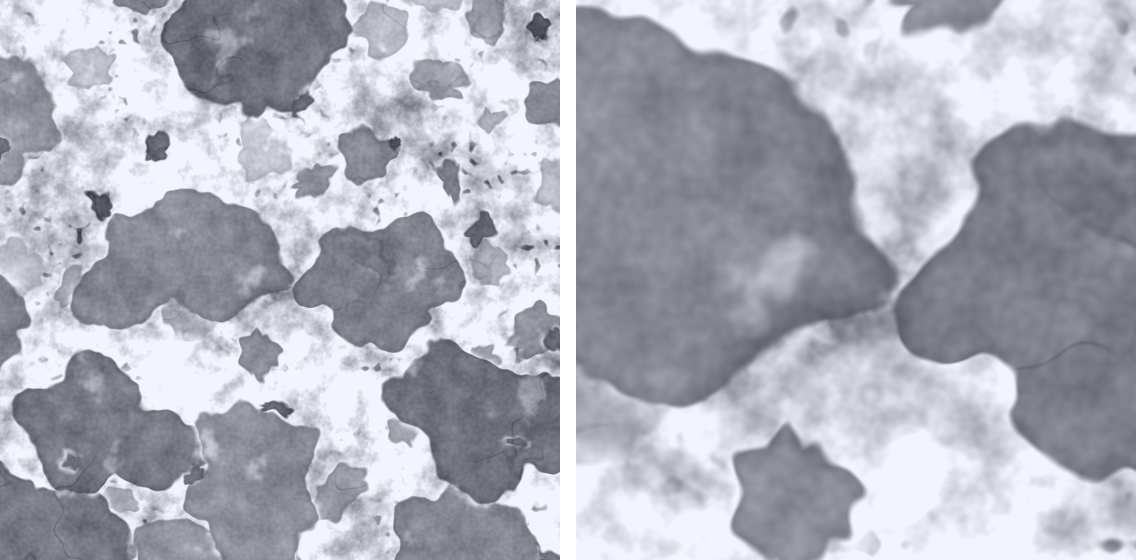
Left: the whole. Right: its middle third, enlarged.
Reproduce this texture procedurally as a Shadertoy shader.

```glsl
const vec3 COOL_TINT = vec3(0.0, 0.01, 0.05);
const float BRIGHTEST = 0.95;

vec2 hash2(vec2 p) {
    vec3 h = fract(p.xyx * vec3(0.1031, 0.1030, 0.0973));
    h += dot(h, h.yzx + 33.33);
    return fract((h.xx + h.yz) * h.zy);
}

mat2 rotation(float angle) {
    float c = cos(angle), s = sin(angle);
    return mat2(c, s, -s, c);
}

float cornerSlope(vec2 corner, vec2 offset) {
    float angle = 6.2832 * hash2(corner + 71.0).x;
    return dot(vec2(cos(angle), sin(angle)), offset);
}

float gradientNoise(vec2 p) {
    vec2 i = floor(p), f = fract(p);
    vec2 u = f * f * f * (f * (f * 6.0 - 15.0) + 10.0);
    vec2 x = vec2(1.0, 0.0);
    float low = mix(cornerSlope(i, f), cornerSlope(i + x, f - x), u.x);
    float high = mix(cornerSlope(i + x.yx, f - x.yx), cornerSlope(i + 1.0, f - 1.0), u.x);
    return mix(low, high, u.y);
}

float fbm(vec2 p, int octaves) {
    float sum = 0.0, amplitude = 1.0;
    mat2 turn = rotation(0.65);
    for (int i = 0; i < octaves; i++) {
        sum += amplitude * gradientNoise(p);
        p = turn * p * 2.03 + 17.3;
        amplitude *= 0.55;
    }
    return sum;
}

// Bumpy ellipse: its outline radius follows noise around the direction circle
float stoneDistance(vec2 q, float radius, float aspect, vec2 id) {
    q.y /= aspect;
    float len = length(q);
    vec2 direction = q / max(len, 1e-4);
    float outline = 1.0 + 0.6 * gradientNoise(direction * 1.5 + id * 7.31 + 40.0);
    return (len - radius * outline) * aspect;
}

// Scatter stones on a jittered, rotated grid and paint them over the ground
float addStones(float ground, vec2 p, float cell, float density, vec2 sizes,
                vec2 tones, float mottle, float patchiness, float seed) {
    p = rotation(seed) * p / cell + seed * 13.0;
    vec2 base = floor(p);
    float gray = ground;
    for (int y = -1; y <= 1; y++) {
        for (int x = -1; x <= 1; x++) {
            vec2 id = base + vec2(x, y);
            vec2 place = hash2(id + 5.0 + seed);
            vec2 form = hash2(id + 47.0 + seed);
            vec2 look = hash2(id + 93.0 + seed);
            if (look.x > density) continue;

            vec2 q = rotation(form.x * 6.2832) * (p - id - 0.25 - 0.5 * place);
            float radius = mix(sizes.x, sizes.y, form.y);
            float d = cell * stoneDistance(q, radius, mix(0.62, 0.95, place.y), id);
            float rimWidth = 0.008 + 0.03 * cell;

            // Pale halo outside, slightly dark rim inside
            float halo = (1.0 - smoothstep(0.0, rimWidth, d)) * clamp(0.45 + patchiness, 0.0, 0.8);
            gray = mix(gray, BRIGHTEST, halo);
            float tone = mix(tones.x, tones.y, look.y) + mottle;
            tone -= 0.06 * smoothstep(-rimWidth, 0.0, d);
            gray = mix(gray, tone, 1.0 - smoothstep(-0.003, 0.003, d));
        }
    }
    return gray;
}

// Chalky cement: blown-out whites, gray veils and clustered dark pits
float cement(vec2 p, float cloud, float fine, float grain) {
    float gray = 0.865 + 0.34 * cloud + 0.30 * fine + 0.06 * grain;
    float cluster = smoothstep(-0.05, 0.3, gradientNoise(p * 8.0 + 31.0));
    float pits = smoothstep(0.18, 0.48, gradientNoise(p * 60.0 + 9.0));
    return min(gray - 0.38 * pits * cluster, BRIGHTEST);
}

// Stone interior: soft mottling, pale blotches and faint dark seams
float stoneMottle(vec2 p, float cloud, float fine, float grain) {
    float blotch = smoothstep(0.3, 0.65, fbm(p * 9.0 + 63.0, 4));
    float seam = 1.0 - smoothstep(0.0, 0.035, abs(fbm(p * 6.0 + 21.0, 3)));
    seam *= smoothstep(0.0, 0.3, gradientNoise(p * 5.0 + 83.0));
    return 0.08 * cloud + 0.09 * fine + 0.05 * grain + 0.2 * blotch - 0.08 * seam;
}

void mainImage(out vec4 fragColor, in vec2 fragCoord) {
    vec2 p = fragCoord / min(iResolution.x, iResolution.y);

    float cloud = fbm(p * 5.0 + 3.0, 3);
    float fine = fbm(p * 24.0 + 11.0, 4);
    float grain = gradientNoise(p * 130.0);
    float mottle = stoneMottle(p, cloud, fine, grain);

    // Ragged edges come from bending the plane at two scales
    vec2 bend = vec2(fbm(p * 9.0 + 50.0, 3), fbm(p * 9.0 + 80.0, 3));
    vec2 fray = vec2(gradientNoise(p * 55.0 + 7.0), gradientNoise(p * 55.0 + 27.0));
    vec2 bent = p + 0.022 * bend + 0.005 * fray;

    float gray = cement(p, cloud, fine, grain);
    gray = addStones(gray, bent, 0.15, 0.5, vec2(0.18, 0.42), vec2(0.52, 0.76), mottle, fine, 2.4);
    gray = addStones(gray, bent, 0.36, 0.95, vec2(0.34, 0.54), vec2(0.40, 0.61), mottle, fine, 0.5);
    gray = addStones(gray, bent, 0.10, 0.13, vec2(0.12, 0.30), vec2(0.36, 0.50), mottle, fine, 1.3);

    fragColor = vec4(clamp(vec3(gray) + COOL_TINT, 0.0, 1.0), 1.0);
}
```
